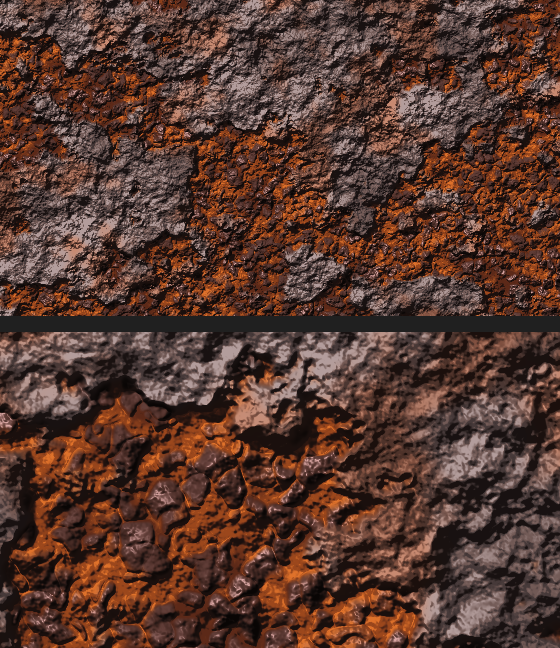
Top: the whole. Bottom: its middle third, enlarged.
Write a WebGL 1 fragment shader that draws this texture.

```glsl
precision highp float;
// Corroded iron: crumbling grey-brown crust over glossy, grainy orange rust.
uniform vec2 u_resolution;

float hash(vec2 p) {
  vec3 q = fract(vec3(p.xyx) * 0.1031);
  q += dot(q, q.yzx + 33.33);
  return fract((q.x + q.y) * q.z);
}

float noise(vec2 p) {
  vec2 i = floor(p), f = fract(p);
  f = f * f * (3.0 - 2.0 * f);
  return mix(mix(hash(i), hash(i + vec2(1.0, 0.0)), f.x),
             mix(hash(i + vec2(0.0, 1.0)), hash(i + 1.0), f.x), f.y);
}

float fbm(vec2 p) {
  float sum = 0.0, amp = 0.516;
  p += 40.0;
  for (int i = 0; i < 5; i++) {
    sum += amp * noise(p);
    p = mat2(1.6, 1.2, -1.2, 1.6) * p + 17.3;
    amp *= 0.5;
  }
  return sum;
}

float blob(vec2 p, vec2 centre, vec2 radius) {
  return 1.0 - length((p - centre) / radius);
}

// Soft scattered grains of random size
float grains(vec2 p) {
  vec2 cell = floor(p);
  float dome = 0.0;
  for (int y = -1; y <= 1; y++) {
    for (int x = -1; x <= 1; x++) {
      vec2 c = cell + vec2(float(x), float(y));
      vec2 centre = c + vec2(hash(c + 5.0), hash(c + 71.0));
      float r = 0.25 + 0.5 * hash(c + 131.0);
      float d = length(p - centre) / r;
      float bump = max(1.0 - d * d, 0.0);
      dome = max(dome, bump * (1.5 - 0.5 * bump) * r);
    }
  }
  return dome;
}

// Where the crust still clings to the metal, with crumbled borders
float crustMask(vec2 p) {
  float m = blob(p, vec2(1.0, 0.92), vec2(0.62, 0.3));
  m = max(m, blob(p, vec2(1.16, 0.5), vec2(0.2, 0.24)));
  m = max(m, blob(p, vec2(1.38, 0.64), vec2(0.27, 0.13)));
  m = max(m, blob(p, vec2(0.76, 0.68), vec2(0.32, 0.12)));
  m = max(m, blob(p, vec2(0.25, 0.95), vec2(0.32, 0.1)));
  m = max(m, blob(p, vec2(0.25, 0.33), vec2(0.36, 0.25)));
  m = max(m, blob(p, vec2(0.49, 0.47), vec2(0.16, 0.09)));
  m = max(m, blob(p, vec2(1.32, 0.05), vec2(0.22, 0.08)));
  m = max(m, blob(p, vec2(0.97, 0.155), vec2(0.08)));
  return smoothstep(-0.08, 0.16, max(m, -0.36) + 2.0 * (fbm(p * 14.0) - 0.5));
}

// Returns height, crust mask and grain dome
vec3 surface(vec2 p) {
  float crust = crustMask(p);
  float lumps = fbm(p * 23.0 + 3.0);
  float layer = fbm(vec2(p.x * 3.5, (p.y + 0.3 * p.x) * 6.0) + 9.0) * 5.0;
  float ledge = floor(layer) + smoothstep(0.7, 1.0, fract(layer));
  float cavity = smoothstep(0.58, 0.76, fbm(p * 12.0 + 21.0));
  float flakes = 0.012 + 0.05 * lumps + 0.008 * ledge - 0.02 * cavity;
  vec2 warp = vec2(noise(p * 55.0), noise(p * 55.0 + 9.0));
  float dome = grains(p * 37.0 + 0.9 * warp);
  float pits = 0.013 * dome + 0.045 * lumps;
  return vec3(mix(pits, flakes, crust), crust, dome);
}

void main() {
  vec2 p = gl_FragCoord.xy / u_resolution.y;
  vec3 light = normalize(vec3(-0.38, 0.6, 0.68));

  // Relief, normal and cast shadow
  vec3 s = surface(p);
  float e = 0.0022;
  vec2 slope = vec2(surface(p + vec2(e, 0.0)).x, surface(p + vec2(0.0, e)).x) - s.x;
  vec3 n = normalize(vec3(-slope / e, 1.0));
  float rise = max(surface(p + light.xy * 0.012).x - s.x - 0.008,
                   surface(p + light.xy * 0.028).x - s.x - 0.017);
  float shadow = smoothstep(0.0, 0.014, rise);
  float lit = max(dot(n, light), 0.0) * (1.0 - 0.7 * shadow);

  // Crust: dark clefts, brown body, pale worn stone
  float pale = max(blob(p, vec2(1.3, 0.66), vec2(0.17, 0.07)),
                   blob(p, vec2(0.27, 0.25), vec2(0.12, 0.07)));
  pale = smoothstep(-0.2, 0.4, pale + 1.5 * (fbm(p * 12.0 + 50.0) - 0.5));
  float t = lit + 0.6 * (fbm(p * 6.0 + 30.0) - 0.5) + 0.25 * pale * lit;
  vec3 crustColor = mix(vec3(0.1, 0.07, 0.065), vec3(0.29, 0.23, 0.22), smoothstep(0.08, 0.42, t));
  crustColor = mix(crustColor, vec3(0.47, 0.36, 0.33), smoothstep(0.48, 0.74, t));
  crustColor = mix(crustColor, vec3(0.74, 0.63, 0.6), smoothstep(0.74, 1.0, t));
  float stain = fbm(p * 9.0 + 80.0);
  crustColor *= mix(vec3(0.95, 0.98, 1.02), vec3(1.06, 0.86, 0.74), smoothstep(0.45, 0.7, stain));

  // Rust: broken orange hollows among dark glossy grains
  float ochre = 0.5 * fbm(p * 5.0 + 60.0) + 0.6 * fbm(p * 24.0 + 15.0) + 0.35 * (0.3 - s.z);
  ochre = smoothstep(0.46, 0.66, ochre);
  vec3 rust = mix(vec3(0.1, 0.06, 0.05), vec3(0.36, 0.16, 0.095), smoothstep(0.1, 0.6, lit));
  rust = mix(rust, vec3(0.61, 0.28, 0.11), ochre * smoothstep(0.3, 0.75, lit));
  rust = mix(rust, vec3(0.88, 0.45, 0.17), ochre * smoothstep(0.84, 1.0, lit));
  float film = smoothstep(0.12, 0.5, s.z) * (1.0 - 0.7 * ochre);
  rust = mix(rust, vec3(0.4, 0.29, 0.29) * lit, 0.65 * film);
  float gloss = pow(max(dot(n, normalize(light + vec3(0.0, 0.0, 1.0))), 0.0), 24.0);
  rust += vec3(0.52, 0.45, 0.46) * gloss * film * (1.0 - shadow) * smoothstep(0.38, 0.6, stain);

  gl_FragColor = vec4(mix(rust, crustColor, s.y), 1.0);
}
```
